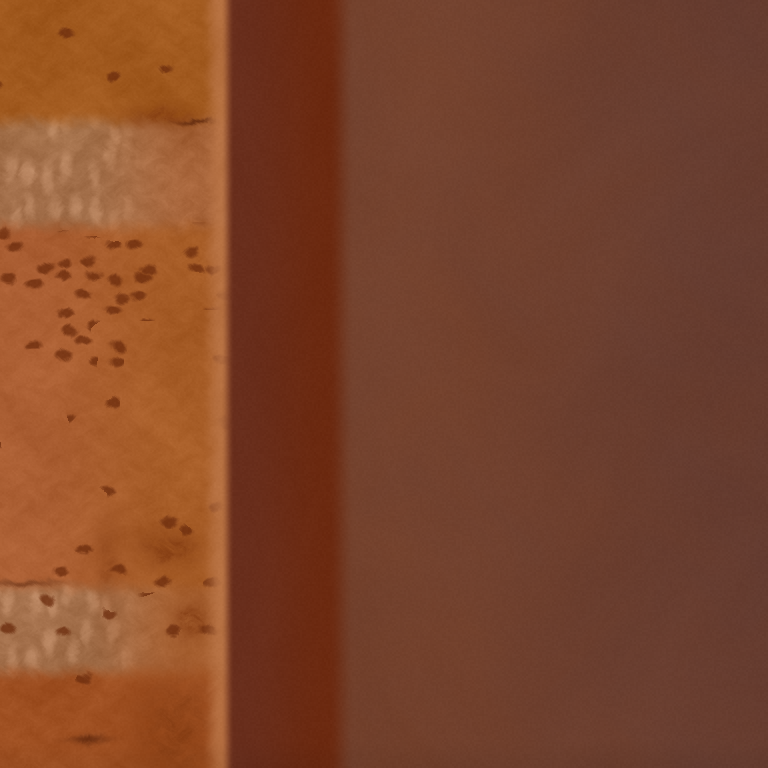
Give the GLSL for this texture, as a Shadertoy shader.

```glsl
// A sunlit brick edge on the left, a dark reveal beside it and a soft brown wall.
// Vertical smoothsteps split the planes; layered sines mottle the surfaces and
// stretched cellular noise carves the pits and the streaks in the mortar.

vec2 hash2(vec2 p) {
    vec3 q = fract(p.xyx * vec3(0.1031, 0.1030, 0.0973));
    q += dot(q, q.yzx + 33.33);
    return fract((q.xx + q.yz) * q.zy);
}

// Layered sines, roughly -1 to 1
float mottle(vec2 p) {
    float sum = 0.0, amp = 0.5;
    for (int i = 0; i < 5; i++) {
        p += 0.7 * sin(p.yx * 1.3 + float(i));
        sum += amp * sin(p.x) * cos(p.y);
        p = mat2(1.5, 1.1, -1.1, 1.5) * p + 2.3;
        amp *= 0.6;
    }
    return sum;
}

// Cellular noise: distance to the nearest point, and that cell's random value
vec2 cells(vec2 p) {
    vec2 id = floor(p), best = vec2(9.0, 0.0);
    for (int y = -1; y <= 1; y++)
    for (int x = -1; x <= 1; x++) {
        vec2 cell = id + vec2(x, y), h = hash2(cell);
        float d = length(cell + 0.15 + 0.7 * h - p);
        if (d < best.x) best = vec2(d, hash2(cell + 71.0).x);
    }
    return best;
}

// Soft elliptical spot, 1 at its centre
float spot(vec2 p, vec2 centre, vec2 radius) {
    vec2 d = (p - centre) / radius;
    return exp(-dot(d, d));
}

// Soft-edged horizontal band
float band(float y, float low, float high, float soft) {
    return smoothstep(low - soft, low + soft, y) * (1.0 - smoothstep(high - soft, high + soft, y));
}

vec3 brickFace(vec2 p) {
    float broad = mottle(p * 22.0), fine = mottle(p * vec2(110.0, 150.0));
    vec2 rough = p + 0.005 * vec2(mottle(p * 90.0), mottle(p * 80.0 + 5.0));

    // Three courses of brick
    vec3 col = mix(vec3(0.67, 0.37, 0.20), vec3(0.65, 0.36, 0.15), smoothstep(0.03, 0.25, p.x));
    col = mix(col, vec3(0.63, 0.35, 0.12), smoothstep(0.76, 0.84, p.y));
    col = mix(col, vec3(0.62, 0.31, 0.13), 1.0 - smoothstep(0.10, 0.16, p.y));
    col += broad * vec3(0.030, 0.028, 0.025) + fine * 0.020;

    // Mortar joints with pale vertical streaks
    float upper = band(rough.y, 0.705, 0.842, 0.014);
    float lower = band(rough.y, 0.125, 0.235, 0.014) * (1.0 - 0.5 * smoothstep(0.12, 0.26, p.x));
    vec3 mortar = mix(vec3(0.63, 0.44, 0.30), vec3(0.66, 0.40, 0.24), smoothstep(0.10, 0.26, p.x));
    mortar += 0.04 * broad + 0.035 * fine;
    float streak = 1.0 - smoothstep(0.10, 0.45, cells(rough * vec2(38.0, 16.0)).x);
    mortar += 0.09 * streak * (1.0 - smoothstep(0.13, 0.20, p.x));
    col = mix(col, mortar, 0.88 * max(upper, lower));

    // Rusty stains
    float rust = spot(rough, vec2(0.22, 0.285), vec2(0.035, 0.022))
               + spot(rough, vec2(0.25, 0.190), vec2(0.022, 0.025))
               + spot(rough, vec2(0.21, 0.848), vec2(0.040, 0.013))
               + 0.8 * spot(rough, vec2(0.23, 0.050), vec2(0.050, 0.070))
               + 0.5 * spot(rough, vec2(0.14, 0.260), vec2(0.015, 0.060));
    col = mix(col, vec3(0.50, 0.22, 0.06), clamp(rust * (0.65 + 0.6 * fine), 0.0, 0.75));

    // Pits, thickest under the upper joint and down one column
    float density = 0.06 + 0.50 * band(p.y, 0.59, 0.695, 0.02)
                  + 0.40 * spot(p, vec2(0.11, 0.55), vec2(0.035, 0.13))
                  + 0.25 * spot(p, vec2(0.16, 0.27), vec2(0.12, 0.08));
    vec2 pit = cells(rough * vec2(30.0, 48.0));
    float hole = (1.0 - smoothstep(0.16, 0.42, pit.x)) * step(pit.y, density);
    col = mix(col, vec3(0.42, 0.17, 0.05), 0.75 * hole * (1.0 - upper));

    // Thin cracks where the joints meet the brick
    float crack = spot(rough, vec2(0.255, 0.841), vec2(0.025, 0.003))
                + 0.7 * spot(rough, vec2(0.03, 0.240), vec2(0.045, 0.004))
                + spot(rough, vec2(0.115, 0.037), vec2(0.025, 0.005));
    return mix(col, vec3(0.36, 0.15, 0.05), 0.75 * min(crack, 1.0));
}

void mainImage(out vec4 fragColor, in vec2 fragCoord) {
    vec2 uv = fragCoord / iResolution.xy;

    // Brown wall, cooler toward the right
    vec3 wall = mix(vec3(0.45, 0.255, 0.175), vec3(0.40, 0.235, 0.185), smoothstep(0.50, 1.0, uv.x));
    wall += 0.010 * mottle(uv * 9.0) + vec3(0.006, 0.0, -0.006) * mottle(uv * 17.0 + 4.0);
    wall += 0.012 * spot(uv, vec2(0.52, 0.75), vec2(0.12, 0.25));

    // Dark reveal, redder at the left and warmer at the right
    vec3 reveal = mix(vec3(0.41, 0.18, 0.11), vec3(0.42, 0.16, 0.06), smoothstep(0.31, 0.43, uv.x));
    reveal += 0.008 * mottle(uv * vec2(30.0, 12.0));
    vec3 col = mix(reveal, wall, smoothstep(0.428, 0.462, uv.x));

    // Brick face with its bright rounded edge
    vec3 brick = brickFace(uv);
    float rim = smoothstep(0.262, 0.287, uv.x + 0.004 * mottle(uv * 60.0));
    brick = mix(brick, vec3(0.73, 0.46, 0.28) + 0.02 * mottle(uv * 40.0), 0.8 * rim);
    col = mix(brick, col, smoothstep(0.288, 0.305, uv.x));

    // Fine grain, with a slight fall-off at the foot
    col += 0.014 * (hash2(floor(uv * 384.0)).x - 0.5);
    col *= 0.96 + 0.04 * smoothstep(0.0, 0.04, uv.y);
    fragColor = vec4(col, 1.0);
}
```
